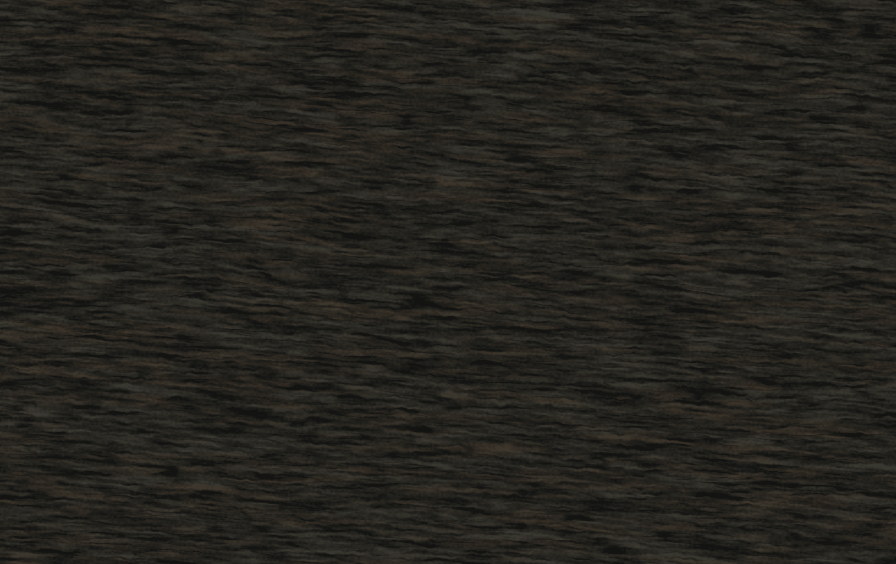
This texture is drawn by a WebGL 2 fragment shader. Its source:

```glsl
#version 300 es
precision highp float;
precision highp int;

uniform vec2 u_resolution;
out vec4 fragColor;

// Integer hash of a lattice cell, 0 to 1
float hash(vec2 cell) {
    uvec2 q = uvec2(ivec2(cell)) * uvec2(1597334673u, 3812015801u);
    uint n = (q.x ^ q.y) * 1597334673u;
    n = (n ^ (n >> 15)) * 2246822519u;
    n ^= n >> 13;
    return float(n >> 8) / 16777216.0;
}

float noise(vec2 p) {
    vec2 i = floor(p);
    vec2 f = p - i;
    f = f * f * (3.0 - 2.0 * f);
    return mix(mix(hash(i), hash(i + vec2(1, 0)), f.x),
               mix(hash(i + vec2(0, 1)), hash(i + vec2(1, 1)), f.x), f.y);
}

// One row of smooth values, shifted so that rows never line up
float rowNoise(float x, float row) {
    x += 37.0 * hash(vec2(row, 91.0));
    float i = floor(x);
    return mix(hash(vec2(i, row)), hash(vec2(i + 1.0, row)), smoothstep(0.0, 1.0, x - i));
}

// Long horizontal fibres blended across neighbouring rows
float fibres(vec2 p) {
    float row = floor(p.y);
    return mix(rowNoise(p.x, row), rowNoise(p.x, row + 1.0), smoothstep(0.0, 1.0, p.y - row));
}

// Shear that makes fibres fall to the right by the given slope
vec2 tilt(vec2 p, float slope) {
    return vec2(p.x, p.y + slope * p.x);
}

void main() {
    vec2 p = gl_FragCoord.xy / u_resolution.y;

    // Gentle waviness of the grain, with ragged edges
    vec2 grain = p;
    grain.y += 0.008 * (noise(p * vec2(6.0, 14.0)) - 0.5);
    grain.y += 0.0035 * (noise(p * vec2(80.0, 100.0) + 60.0) - 0.5);

    // Crossing fibre layers of different slope and size
    float broad = fibres(tilt(grain, 0.11) * vec2(13.0, 165.0));
    float crossing = fibres(tilt(grain, 0.02) * vec2(13.0, 185.0) + 300.0);
    float fine = fibres(tilt(grain, 0.08) * vec2(36.0, 260.0) + 700.0);
    float speckle = noise(p * vec2(250.0, 315.0));

    float tone = 0.154;
    tone += 0.076 * (broad - 0.5) + 0.064 * (crossing - 0.5);
    tone += 0.082 * (fine - 0.5) + 0.042 * (speckle - 0.5);

    // Short dark pores along the grain
    float pores = fibres(tilt(grain, 0.05) * vec2(22.0, 200.0) + 1100.0);
    tone -= 0.042 * smoothstep(0.62, 0.82, pores);

    // Thin broken cracks around lens shaped groups of fibres
    float lens = fibres(tilt(grain, 0.09) * vec2(12.0, 105.0) + 1900.0);
    float broken = smoothstep(0.35, 0.6, noise(p * vec2(24.0, 110.0) + 150.0));
    tone -= 0.040 * broken * (1.0 - smoothstep(0.03, 0.14, abs(lens - 0.5)));
    tone = clamp(tone, 0.075, 0.225);

    // Olive grey wood with scattered brown fibres
    float brown = smoothstep(0.3, 0.9, fibres(tilt(grain, 0.07) * vec2(8.0, 100.0) + 1500.0));
    vec3 olive = vec3(1.0, 0.975, 0.84);
    vec3 umber = vec3(1.06, 0.94, 0.77);
    vec3 tint = mix(olive, umber, brown * smoothstep(0.1, 0.17, tone));
    vec3 shadow = vec3(0.99, 1.0, 0.91);
    tint = mix(shadow, tint, smoothstep(0.08, 0.14, tone));

    fragColor = vec4(tone * tint, 1.0);
}
```
